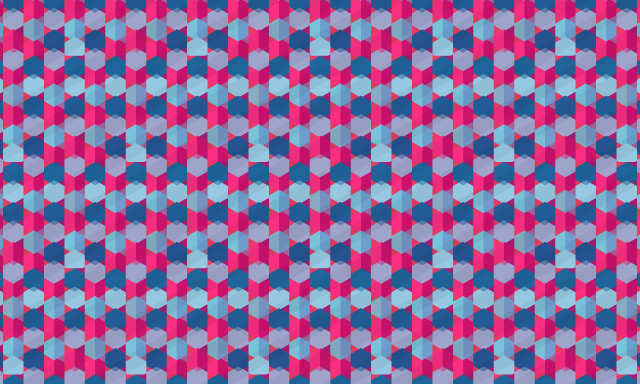
A Shadertoy shader for this pattern:

```glsl
// Hexagon and triangle mosaic in blues and pinks, with stacked columns and a shifted repeat.

float hash(vec2 p) {
    vec3 q = fract(vec3(p.xyx) * 0.1031);
    q += dot(q, q.yzx + 33.33);
    return fract((q.x + q.y) * q.z);
}

// Pointed hexagon, half width 1; y counts half sides of the triangle grid.
float hexagon(float x, float y) {
    return max(abs(x), 0.5 * (abs(x) + abs(y))) - 1.0;
}

vec3 mosaic(vec2 p) {
    // Columns with a stack each, every second one dropped by half a repeat
    float column = round(p.x / 2.0);
    float x = p.x - 2.0 * column;
    float along = mod(p.y - 18.0 * (column + 1.0) + 2.0, 36.0) - 2.0;
    float place = mod(column, 3.0);
    bool axis = place == 0.0;
    bool left = x < 0.0;

    vec3 pink = left ? vec3(0.96, 0.18, 0.50) : vec3(0.78, 0.07, 0.42);
    vec3 lavender = vec3(0.61, 0.63, 0.78);
    vec3 sky = vec3(0.58, 0.77, 0.87);

    // Triangles left beside the hexagons
    vec3 shade = along < 18.6 ? vec3(0.63, 0.12, 0.43) : vec3(0.62, 0.39, 0.58);
    vec3 color = left ? vec3(0.88, 0.23, 0.38) : shade;

    // Open half: two-sided pink hexagons, with two-sided cool ones between
    for (int k = 0; k < 3; k++) {
        if (hexagon(x, along - 19.3 - 6.85 * float(k)) < 0.0) color = pink;
    }
    for (int k = 0; k < 2; k++) {
        if (hexagon(x, along - 22.7 - 6.9 * float(k)) < 0.0) {
            float tone = hash(vec2(place, k));
            color = left
                ? mix(vec3(0.52, 0.66, 0.75), vec3(0.46, 0.75, 0.84), tone)
                : mix(vec3(0.45, 0.56, 0.74), vec3(0.41, 0.62, 0.80), tone);
        }
    }
    if (axis && hexagon(x, along - 32.8) < 0.0) color = sky;

    // Full half: three dark caps, each with a pale hexagon over its tip
    for (int k = 0; k < 3; k++) {
        float y = along - 6.77 * float(k);
        bool cap = hexagon(x, y) < 0.0;
        vec3 dark = mix(vec3(0.12, 0.39, 0.60), vec3(0.14, 0.32, 0.55), 0.5 * float(k));
        if (cap) color = axis && k == 2 ? pink : dark;
        if (hexagon(x, y - 3.1) < 0.0) {
            vec3 pale = k == 0 ? sky : lavender;
            color = cap ? mix(color, pale, 0.5) : pale;
        }
    }

    // Faint translucent diagonal bands along the grid
    float band = step(0.5, fract((p.x + p.y) / 6.0));
    return color * (0.97 + 0.05 * band);
}

void mainImage(out vec4 fragColor, in vec2 fragCoord) {
    vec3 sum = vec3(0.0);
    for (int i = 0; i < 16; i++) {
        vec2 offset = (vec2(float(i % 4), float(i / 4)) - 1.5) / 4.0;
        vec2 p = (fragCoord + offset - 0.5 * iResolution.xy) / iResolution.x;
        // Grid steps: 62.6 columns per width, sixty-degree triangles
        p *= 62.6 * vec2(1.0, -1.7320508);
        sum += mosaic(p + vec2(0.0, 3.1));
    }
    fragColor = vec4(sum / 16.0, 1.0);
}
```
